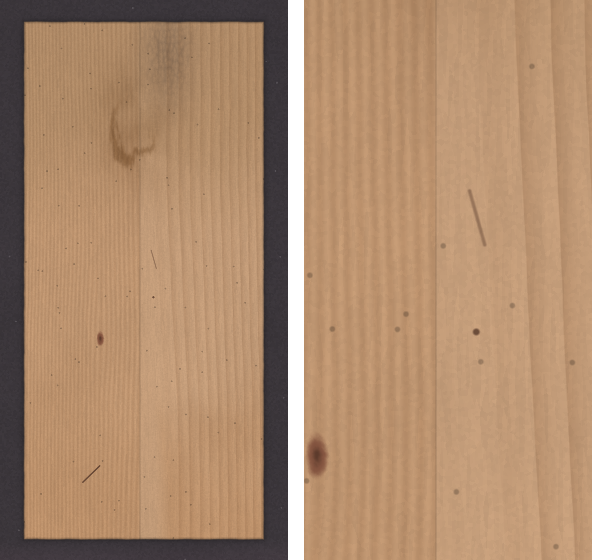
Left, the full canvas; right, a detail of the centre.
Write a Shadertoy shader that draws this texture.

```glsl
// A planed pine board of two glued strips, stained near the top, on dark felt.

const vec3 FELT = vec3(0.23, 0.21, 0.228);
const vec3 HONEY = vec3(0.735, 0.565, 0.415);
const vec3 PALE = vec3(0.76, 0.61, 0.475);
const vec3 TAN = vec3(0.685, 0.54, 0.40);
const vec3 UMBER = vec3(0.30, 0.19, 0.14);
const vec2 BOARD_MIN = vec2(0.043, 0.037);
const vec2 BOARD_MAX = vec2(0.471, 0.961);
const float JOINT_X = 0.25;

float hash(vec2 p) {
    p = fract(p * vec2(0.1031, 0.1137));
    p += dot(p, p.yx + 33.33);
    return fract((p.x + p.y) * p.x * 17.0);
}

// Cellular noise: x = distance to the nearest seed, y = random id of that seed.
vec2 cells(vec2 p) {
    vec2 base = floor(p), best = vec2(9.0, 0.0);
    for (int j = -1; j <= 1; j++)
    for (int i = -1; i <= 1; i++) {
        vec2 c = base + vec2(i, j) + 100.0;
        vec2 seed = c - 100.0 + vec2(hash(c), hash(c + 57.0));
        float d = length(p - seed);
        if (d < best.x) best = vec2(d, hash(c + 131.0));
    }
    return best;
}

// Layered, rotated sines, roughly -1..1.
float waves(vec2 p) {
    float sum = 0.0, amp = 0.5;
    for (int i = 0; i < 5; i++) {
        sum += amp * sin(p.x + 1.3 * sin(p.y + float(i))) * cos(0.8 * p.y + float(i));
        p = mat2(1.5, 1.1, -1.1, 1.5) * p + 2.7;
        amp *= 0.6;
    }
    return sum;
}

float boxDistance(vec2 p, vec2 lo, vec2 hi) {
    vec2 d = abs(p - 0.5 * (lo + hi)) - 0.5 * (hi - lo);
    return length(max(d, 0.0)) + min(max(d.x, d.y), 0.0);
}

float stroke(vec2 p, vec2 a, vec2 b, float width, float soft) {
    vec2 ab = b - a;
    float t = clamp(dot(p - a, ab) / dot(ab, ab), 0.0, 1.0);
    return 1.0 - smoothstep(width, width + soft, length(p - a - ab * t));
}

// Sparse round flecks, strength 0..1.
float flecks(vec2 p, float scale, float share, float radius) {
    vec2 c = cells(p * scale);
    return step(c.y, share) * (1.0 - smoothstep(0.4 * radius, radius, c.x));
}

// Narrow straight rings that part around the knot.
float fineGrain(vec2 p, vec2 knot) {
    vec2 k = p - knot;
    float u = p.x - BOARD_MIN.x + 0.003 * sin(p.y * 6.0 + p.x * 8.0);
    u -= 0.007 * k.x / (abs(k.x) + 0.012) * exp(-k.y * k.y * 150.0 - abs(k.x) * 18.0);
    float phase = u * 170.0 - 150.0 * u * u + 0.15 * waves(p * vec2(30.0, 12.0));
    return 0.5 + 0.5 * sin(6.2832 * phase);
}

// Wide rings with one crisp edge; x = darkness, y = ring variation.
vec2 broadGrain(vec2 p, float aa) {
    float v = p.x - JOINT_X;
    v -= 0.032 * (1.0 - smoothstep(0.1, 0.75, p.y)) * exp(-v * 5.0);
    v += 0.0015 * waves(p * vec2(8.0, 14.0));
    float phase = v * 38.0 + 75.0 * v * v + 0.12;
    float f = fract(phase), edge = aa * 80.0;
    float ramp = (1.0 - f) * (1.0 - f) * smoothstep(0.0, edge, f);
    return vec2(ramp * smoothstep(0.012, 0.05, v), hash(vec2(floor(phase) + 20.0, 7.0)) - 0.5);
}

// Water mark: x = soft cloud, y = jagged tide line.
vec2 stain(vec2 p) {
    vec2 q = (p - vec2(0.238, 0.775)) / vec2(0.042, 0.066);
    float r = length(q) + 0.35 * waves(p * vec2(85.0, 34.0));
    float line = exp(-pow((r - 0.88) * 7.0, 2.0)) * smoothstep(0.7, -0.5, q.y + 0.5 * q.x);
    float cloud = exp(-0.35 * dot(q, q)) * (0.6 + 0.6 * waves(p * vec2(45.0, 28.0)));
    return vec2(cloud, line);
}

vec3 wood(vec2 p, float aa) {
    vec2 knot = vec2(0.179, 0.395);
    float cloud = waves(p * vec2(17.0, 11.0));
    float right = smoothstep(-aa, aa, p.x - JOINT_X);

    // Base tone: weathered top, pale centre, warm foot.
    float pale = smoothstep(0.05, 0.40, p.y + 0.1 * cloud) * (0.4 + 0.45 * right);
    pale = max(pale, 0.8 * right * (1.0 - smoothstep(0.02, 0.06, p.x - JOINT_X)));
    vec3 col = mix(HONEY, PALE, pale);
    col = mix(col, TAN, 0.9 * smoothstep(0.55, 0.84, p.y + 0.08 * cloud));
    col *= 1.0 + 0.02 * cloud;

    // Growth rings, fibres and pores.
    vec2 broad = broadGrain(p, aa);
    float fine = fineGrain(p, knot);
    vec3 ringTint = vec3(0.7, 0.9, 1.1);
    col *= 1.0 - ringTint * mix(0.085 * (fine - 0.4), 0.13 * broad.x - 0.02 - 0.02 * broad.y, right);
    col *= 1.0 + 0.035 * (cells(p * vec2(380.0, 35.0)).y - 0.5);
    col *= 1.0 + 0.035 * (cells(p * 420.0).y - 0.5);
    col *= 1.0 - 0.22 * flecks(p, 70.0, 0.06, 0.16);

    // Water stain and grey grime.
    vec2 mark = stain(p);
    col *= 1.0 - vec3(0.13, 0.16, 0.20) * mark.x - vec3(0.16, 0.20, 0.26) * mark.y;
    vec2 g = (p - vec2(0.30, 0.91)) / vec2(0.045, 0.09);
    float grime = exp(-dot(g, g)) * (0.6 + 0.8 * cells(p * vec2(170.0, 90.0)).x);
    col *= 1.0 - vec3(0.17, 0.16, 0.13) * grime;

    // Knot, glue joint, scratches and nicks.
    float k = length((p - knot) / vec2(0.0065, 0.014)) + 0.15 * waves(p * 300.0);
    col = mix(col, vec3(0.48, 0.29, 0.22), 0.85 * (1.0 - smoothstep(0.55, 1.15, k)));
    col = mix(col, UMBER, 0.7 * (1.0 - smoothstep(0.1, 0.6, k)));
    col *= 1.0 - 0.10 * (1.0 - smoothstep(0.0, 1.5 * aa, abs(p.x - JOINT_X)));
    float cut = stroke(p, vec2(0.148, 0.139), vec2(0.178, 0.168), 0.0004, 0.0018);
    cut += 0.5 * stroke(p, vec2(0.270, 0.553), vec2(0.279, 0.521), 0.0002, 0.0016);
    cut += flecks(p + 0.3, 16.0, 0.05, 0.045);
    return mix(col, UMBER, 0.75 * min(cut, 1.0));
}

vec3 felt(vec2 p, float d) {
    vec3 col = FELT * (1.0 + 0.10 * (cells(p * 300.0).y - 0.5) + 0.04 * waves(p * 14.0));
    col += vec3(0.025, 0.015, 0.02) * (1.0 - smoothstep(0.0, 0.04, p.y));
    col += 0.10 * flecks(p, 90.0, 0.015, 0.2);
    return col * (1.0 - 0.3 * exp(-max(d, 0.0) * 260.0));
}

void mainImage(out vec4 fragColor, in vec2 fragCoord) {
    vec2 p = fragCoord / iResolution.y;
    float aa = 1.0 / iResolution.y;
    float d = boxDistance(p, BOARD_MIN, BOARD_MAX) + 0.0006 * waves(p * 90.0);
    vec3 board = wood(p, aa) * (1.0 - 0.22 * smoothstep(-0.005, 0.0, d));
    vec3 col = mix(board, felt(p, d), smoothstep(-aa, aa, d));
    fragColor = vec4(col, 1.0);
}
```
